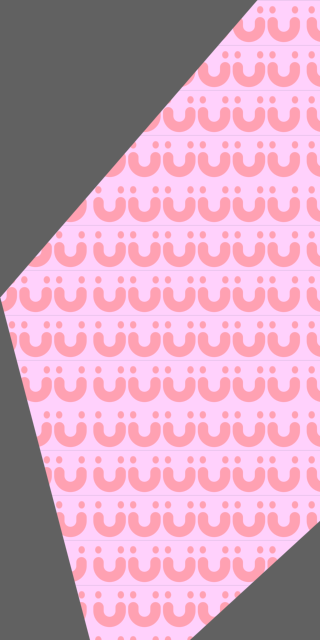
A Shadertoy shader for this pattern:

```glsl
// Rows of pink U shapes, each under a pair of dots, on a pale lilac sheet.
// Distance functions draw one motif; columns repeat in groups of six with a
// wider gap between groups, and a few half-planes cut the sheet from grey.

const float CANVAS_H = 768.0;        // design units over the canvas height
const float ROW_H = 54.0;            // distance between rows
const float GROUP_W = 256.0;         // width of one group of columns
const float GROUP_X = 108.0;         // left edge of a group
const float FIRST_X = 23.5;          // first motif centre inside a group
const float COLUMN_W = 41.8;         // distance between motifs in a group
const float LAST_COLUMN = 5.0;
const float SEAM_CYCLE = 5.0;        // every fifth seam is left out
const float SEAM_HALF = 0.55;
const float SEAM_OFFSET = 0.5;
const float SEAM_STRENGTH = 0.6;

const float ARC_Y = 31.0;            // centre of the U's arc below the row top
const float ARC_R = 13.3;
const float ARM_H = 4.3;             // straight part of the arms
const float STROKE_HALF = 6.2;
const vec2 DOT_POS = vec2(13.5, 11.8);
const vec2 DOT_R = vec2(3.8, 4.4);

const vec2 SHEET_TOP = vec2(309.0, 0.0);
const vec2 SHEET_LEFT = vec2(0.3, 357.0);
const vec2 SHEET_BOTTOM = vec2(108.0, 768.0);
const vec2 CUT_BOTTOM = vec2(228.0, 768.0);
const vec2 CUT_RIGHT = vec2(384.0, 625.0);

const vec3 GREY = vec3(0.38);
const vec3 LILAC = vec3(1.0, 0.82, 0.99);
const vec3 PINK = vec3(1.0, 0.63, 0.70);
const vec3 SEAM = vec3(0.87, 0.74, 0.89);

// Coverage of a shape from its signed distance; px is one pixel in units.
float coverage(float d, float px) {
    return 1.0 - smoothstep(-0.75 * px, 0.75 * px, d);
}

// Signed distance to the line a-b, negative on the inner side (y down).
float edgeDistance(vec2 p, vec2 a, vec2 b) {
    vec2 dir = normalize(b - a);
    return dot(p - a, vec2(-dir.y, dir.x));
}

float sheetDistance(vec2 p) {
    float d = edgeDistance(p, SHEET_TOP, SHEET_LEFT);
    d = max(d, edgeDistance(p, SHEET_LEFT, SHEET_BOTTOM));
    return max(d, edgeDistance(p, CUT_BOTTOM, CUT_RIGHT));
}

// Half ring with short, round-ended arms; p.x is mirrored.
float cupDistance(vec2 p) {
    float ring = abs(length(p) - ARC_R);
    float arm = length(vec2(p.x - ARC_R, p.y + min(-p.y, ARM_H)));
    return (p.y > 0.0 ? ring : arm) - STROKE_HALF;
}

float dotDistance(vec2 p) {
    return (length(p / DOT_R) - 1.0) * min(DOT_R.x, DOT_R.y);
}

float motifDistance(vec2 p) {
    float groupX = mod(p.x - GROUP_X, GROUP_W) - FIRST_X;
    float column = clamp(floor(groupX / COLUMN_W + 0.5), 0.0, LAST_COLUMN);
    vec2 q = vec2(abs(groupX - column * COLUMN_W), mod(p.y, ROW_H));
    return min(cupDistance(q - vec2(0.0, ARC_Y)), dotDistance(q - DOT_POS));
}

// Thin seam between rows, skipped once per cycle.
float seamMask(float y, float px) {
    float row = floor(y / ROW_H + 0.5);
    float shown = mod(row, SEAM_CYCLE) > SEAM_CYCLE - 1.5 ? 0.0 : 1.0;
    float d = abs(y - row * ROW_H - SEAM_OFFSET) - SEAM_HALF;
    return shown * SEAM_STRENGTH * coverage(d, px);
}

void mainImage(out vec4 fragColor, in vec2 fragCoord) {
    float px = CANVAS_H / iResolution.y;
    vec2 p = vec2(fragCoord.x, iResolution.y - fragCoord.y) * px;

    vec3 color = mix(LILAC, SEAM, seamMask(p.y, px));
    color = mix(color, PINK, coverage(motifDistance(p), px));
    color = mix(GREY, color, coverage(sheetDistance(p), px));
    fragColor = vec4(color, 1.0);
}
```
